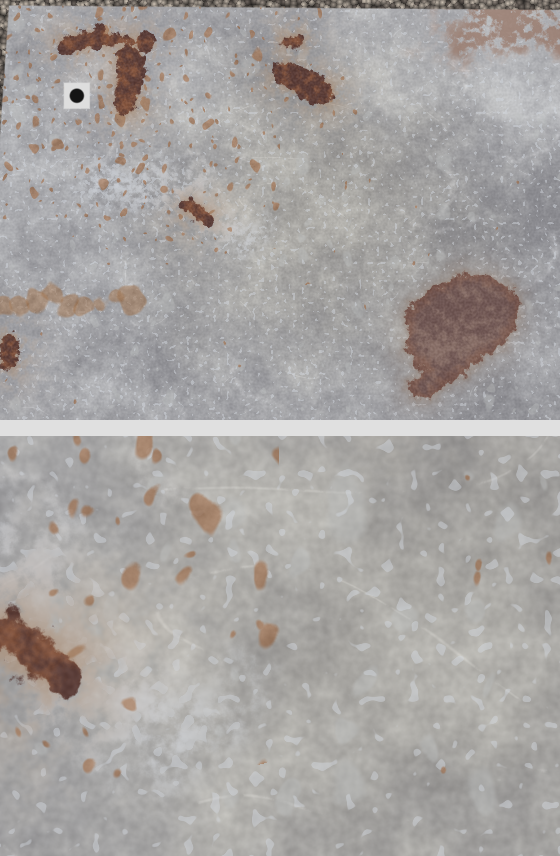
Top, the full canvas; bottom, a detail of the centre.
Give the GLSL for this texture, as a WebGL 2 fragment shader.

```glsl
#version 300 es
precision highp float;
// Weathered galvanised sheet on gravel: mottled grey metal, rust patches, orange
// drips, chalky salts and scuff arcs. Gradient noise warps distance functions;
// hashed grids and loops scatter the small stains.
uniform vec2 u_resolution;
out vec4 outColor;

vec2 hash2(vec2 cell) {
  uvec2 v = uvec2(ivec2(cell) + 4096) * uvec2(1664525u, 22695477u);
  for (int i = 0; i < 2; i++) {
    v.x += v.y * 1664525u;
    v.y += v.x * 1664525u;
    v ^= v >> 16u;
  }
  return vec2(v & 65535u) / 65535.0;
}

float corner(vec2 cell, vec2 offset) {
  float angle = 6.2832 * hash2(cell).x;
  return dot(vec2(cos(angle), sin(angle)), offset);
}

float noise(vec2 p) {
  vec2 i = floor(p), f = p - i, e = vec2(1, 0);
  vec2 u = f * f * f * (f * (f * 6.0 - 15.0) + 10.0);
  return 1.4 * mix(mix(corner(i, f), corner(i + e, f - e), u.x),
    mix(corner(i + e.yx, f - e.yx), corner(i + 1.0, f - 1.0), u.x), u.y);
}

float fbm(vec2 p) {
  float sum = 0.0, amp = 0.55;
  for (int i = 0; i < 5; i++) {
    sum += amp * noise(p);
    p = mat2(1.6, 1.2, -1.2, 1.6) * p + 17.3;
    amp *= 0.55;
  }
  return sum;
}

float fill(float d, float soft) { return smoothstep(soft, -soft, d); }

// Thick segment between ends.xy and ends.zw
float capsule(vec2 p, vec4 ends, float r) {
  vec2 a = p - ends.xy, d = ends.zw - ends.xy;
  return length(a - d * clamp(dot(a, d) / dot(d, d), 0.0, 1.0)) - r;
}

// One jittered round stain per grid cell, kept with a given chance
float spots(vec2 p, float scale, float chance, float seed, float soft) {
  vec2 q = p * scale, cell = floor(q);
  vec2 a = hash2(cell + seed), b = hash2(cell + seed + 57.0);
  vec2 d = (q - cell - 0.32 - 0.36 * a) * vec2(1.2, 0.9);
  float r = mix(0.09, 0.25, b.x * b.x);
  return fill((length(d) - r) / scale, soft) * step(b.y, chance);
}

// Nearest pebble: shade in x, distance in y
vec2 pebble(vec2 q) {
  vec2 best = vec2(0, 9);
  for (int k = 0; k < 9; k++) {
    vec2 cell = floor(q) + vec2(k % 3 - 1, k / 3 - 1);
    float d = length(q - cell - hash2(cell + 300.0));
    if (d < best.y) best = vec2(hash2(cell + 700.0).x, d);
  }
  return best;
}

void main() {
  vec2 p = gl_FragCoord.xy / u_resolution.y;
  float px = 1.0 / u_resolution.y;
  float broad = fbm(p * 3.0), mid = fbm(p * 9.0 + 40.0), fine = fbm(p * 45.0 + 90.0);
  float grain = noise(p * 170.0);
  vec2 warped = p + 0.01 * vec2(noise(p * 30.0), noise(p * 30.0 + 70.0)) + 0.002 * fine;

  // Mottled metal: warm in the middle, pale band upper right
  float tone = 0.5 + 0.5 * broad + 0.42 * mid + 0.34 * fine;
  tone += 0.3 * smoothstep(0.7, 0.95, p.x) * smoothstep(0.7, 0.76, p.y + 0.07 * broad);
  tone -= 0.25 * smoothstep(0.5, 1.3, p.x) * smoothstep(0.75, 0.55, p.y);
  vec3 col = mix(vec3(0.54, 0.54, 0.56), vec3(0.76, 0.765, 0.775), clamp(tone, 0.0, 1.0));
  float warm = smoothstep(0.6, 0.0, length(p - vec2(0.75, 0.5)) - 0.15 * mid);
  col += warm * vec3(0.012, 0.002, -0.03);
  col += 0.03 * grain + 0.012 * noise(p * vec2(30, 140));

  // Pale scuff arcs and hairline scratches
  for (int i = 0; i < 14; i++) {
    vec2 h = hash2(vec2(i, 11)), g = hash2(vec2(i, 23));
    vec2 d = warped - vec2(0.2 + 1.1 * h.x, 0.85 * h.y);
    float ring = abs(length(d * vec2(1.0, 1.2)) - mix(0.03, 0.12, g.x));
    float window = smoothstep(0.1, 0.8, cos(atan(d.y, d.x) - 6.28 * g.y) + 0.5 * mid);
    col += 0.07 * window * smoothstep(0.012, 0.0, ring) * (0.6 + fine);
  }
  float hair = abs(noise(p * vec2(5, 8) + 31.0));
  col += 0.05 * smoothstep(0.02, 0.0, hair) * smoothstep(0.0, 0.4, fine + mid);

  // Pale splashes, chalky salts and white flecks
  float splash = max(spots(warped, 9.0, 0.3, 120.0, 0.004), spots(warped, 20.0, 0.2, 160.0, 0.002));
  col = mix(col, vec3(0.75, 0.76, 0.76), 0.38 * splash);
  float saltD = min(capsule(p, vec4(0.23, 0.57, 0.46, 0.54), 0.02),
    capsule(p, vec4(0.5, 0.49, 0.59, 0.44), 0.008));
  float salt = smoothstep(0.07, -0.02, saltD + 0.07 * mid);
  float fleck = smoothstep(0.42, 0.55, noise(p * 95.0) + 0.3 * salt + 0.25 * mid);
  salt *= smoothstep(-0.3, 0.3, fine + 0.5 * mid);
  col = mix(col, vec3(0.83, 0.85, 0.88), max(0.65 * salt, 0.45 * fleck));

  // Orange drips, thickest at upper left
  float zone = smoothstep(1.0, 0.25, p.x) * smoothstep(0.3, 0.65, p.y);
  float drips = max(spots(warped, 19.0, 0.6 * zone, 200.0, 0.002),
    spots(warped, 36.0, 0.4 * zone + 0.015, 240.0, 0.0015));
  col = mix(col, vec3(0.62, 0.45, 0.33) + 0.12 * fine, 0.75 * drips);

  // Row of overlapping orange stains
  for (int i = 0; i < 9; i++) {
    vec2 h = hash2(vec2(i, 41));
    float d = length(warped - vec2(0.01 + 0.038 * float(i), 0.265 + 0.04 * h.x)) - mix(0.016, 0.034, h.y);
    col = mix(col, vec3(0.62, 0.45, 0.31) + 0.1 * fine, 0.55 * fill(d, 0.004));
  }

  // Dark rust: bent bar with a stem, then isolated flakes
  float d = capsule(p, vec4(0.16, 0.895, 0.25, 0.91), 0.02);
  d = min(d, capsule(p, vec4(0.25, 0.905, 0.345, 0.897), 0.018));
  d = min(d, capsule(p, vec4(0.305, 0.87, 0.3, 0.75), 0.03));
  d = min(d, capsule(p, vec4(0.68, 0.825, 0.77, 0.78), 0.027));
  d = min(d, capsule(p, vec4(0.68, 0.9, 0.71, 0.905), 0.015));
  d = min(d, capsule(p, vec4(0.45, 0.51, 0.49, 0.485), 0.02));
  d = min(d, capsule(p, vec4(0.02, 0.18, 0.02, 0.14), 0.02));
  d += 0.028 * mid + 0.018 * fine;
  float halo = exp(-30.0 * max(d, 0.0)) * smoothstep(-0.4, 0.4, mid + fine);
  col = mix(col, vec3(0.63, 0.49, 0.37), 0.6 * halo);
  vec3 rust = mix(vec3(0.34, 0.22, 0.2), vec3(0.52, 0.33, 0.24), smoothstep(-0.4, 0.5, fine + 0.5 * mid));
  col = mix(col, rust + 0.05 * grain, 0.95 * fill(d, 0.0025));

  // Broad brown patch with a foot, and a worn film in the top corner
  d = min(capsule(p, vec4(1.06, 0.2, 1.13, 0.25), 0.1),
    capsule(p, vec4(1.01, 0.08, 1.07, 0.15), 0.03)) + 0.035 * mid + 0.02 * fine;
  vec3 brown = mix(vec3(0.42, 0.32, 0.31), vec3(0.53, 0.43, 0.4), smoothstep(-0.5, 0.5, mid + fine));
  brown = mix(brown, vec3(0.47, 0.3, 0.24), 0.5 * smoothstep(-0.035, 0.0, d));
  col = mix(col, vec3(0.62, 0.53, 0.46), 0.5 * exp(-45.0 * max(d, 0.0)));
  col = mix(col, brown + 0.05 * grain, 0.93 * fill(d, 0.003));
  float film = smoothstep(0.98, 1.12, p.x + 0.12 * mid) * smoothstep(0.83, 0.9, p.y + 0.08 * mid);
  col = mix(col, vec3(0.58, 0.45, 0.39), 0.75 * film * smoothstep(-0.4, 0.1, mid + fine));

  // Small white card with a black disc
  vec2 c = abs(p - vec2(0.183, 0.772));
  col = mix(col, vec3(0.87), fill(max(c.x, c.y) - 0.031, px));
  col = mix(col, vec3(0.08), fill(length(c) - 0.017, px));

  // Gravel beyond the top and left edges
  vec2 stone = pebble(p * 85.0);
  vec3 gravel = mix(vec3(0.36, 0.33, 0.31), vec3(0.74, 0.7, 0.65), stone.x) * (1.1 - 0.75 * stone.y);
  float sheet = min(0.987 - 0.008 * p.x - p.y, p.x - 0.07 * (p.y - 0.68));
  outColor = vec4(mix(col, gravel, fill(sheet, px)), 1.0);
}
```
